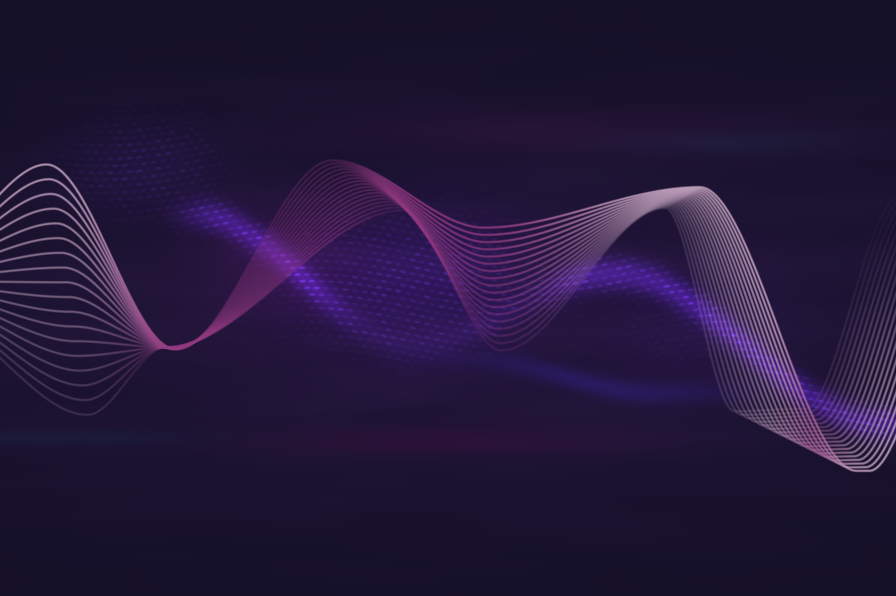
A WebGL 1 fragment shader for this background:

```glsl
precision highp float;
// Woven ribbon of fine pink and pale lines over a dark indigo haze.
// Each line chains smooth bends whose turning points slide between two edge
// curves; violet particles and a soft band of light lie behind the ribbon.
uniform vec2 u_resolution;

float hash(vec2 p) {
  return fract(sin(dot(p, vec2(127.1, 311.7))) * 43758.5);
}

float cornerSlope(vec2 cell, vec2 offset) {
  float angle = 6.2832 * hash(cell);
  return dot(vec2(cos(angle), sin(angle)), offset);
}

float gradientNoise(vec2 p) {
  vec2 i = floor(p), f = fract(p);
  vec2 w = f * f * f * (f * (f * 6.0 - 15.0) + 10.0);
  vec2 e = vec2(1.0, 0.0);
  return mix(mix(cornerSlope(i, f), cornerSlope(i + e.xy, f - e.xy), w.x),
             mix(cornerSlope(i + e.yx, f - e.yx), cornerSlope(i + e.xx, f - e.xx), w.x), w.y);
}

// Soft elliptical spot
float glow(vec2 p, vec2 center, vec2 radius) {
  vec2 d = (p - center) / radius;
  return exp(-dot(d, d));
}

// Extends a curve to its next turning point, given on both ribbon edges
void bend(inout vec2 turn, inout float y, float x, float t, vec2 edgeA, vec2 edgeB) {
  vec2 next = mix(edgeA, edgeB, t);
  y += (next.y - turn.y) * smoothstep(turn.x, next.x, x);
  turn = next;
}

// Height of ribbon line t, from the bright edge (0) to the faint edge (1)
float ribbonLine(float x, float t) {
  vec2 turn = vec2(-0.12, mix(0.58, 0.47, t));
  float y = turn.y;
  bend(turn, y, x, t, vec2(0.078, 0.724), vec2(0.147, 0.304));
  bend(turn, y, x, t, vec2(0.296, 0.414), vec2(0.280, 0.418));
  bend(turn, y, x, t, vec2(0.559, 0.731), vec2(0.676, 0.647));
  bend(turn, y, x, t, vec2(0.814, 0.618), vec2(0.843, 0.412));
  bend(turn, y, x, t, vec2(1.176, 0.686), vec2(1.118, 0.651));
  bend(turn, y, x, t, vec2(1.440, 0.210), vec2(1.235, 0.310));
  bend(turn, y, x, t, vec2(1.461, 0.210), vec2(1.353, 0.314));
  bend(turn, y, x, t, vec2(1.647, 0.608), vec2(1.510, 0.667));
  return y;
}

vec3 haze(vec2 p) {
  vec3 col = mix(vec3(0.075, 0.063, 0.15), vec3(0.135, 0.08, 0.225),
                 glow(p, vec2(0.78, 0.47), vec2(1.1, 0.34)));
  float streak = gradientNoise(p * vec2(2.5, 17.0)) + 0.5 * gradientNoise(p * vec2(5.0, 39.0));
  col += vec3(0.02, 0.012, 0.025) * streak * glow(p, vec2(0.75, 0.5), vec2(1.2, 0.42));
  col += vec3(0.06, 0.0, 0.025) * glow(p, vec2(0.74, 0.26), vec2(0.3, 0.022));
  col += vec3(0.045, 0.005, 0.025) * glow(p, vec2(0.96, 0.78), vec2(0.4, 0.04));
  col += vec3(0.0, 0.03, 0.04) * glow(p, vec2(0.1, 0.265), vec2(0.25, 0.013));
  col += vec3(0.0, 0.03, 0.035) * glow(p, vec2(1.22, 0.762), vec2(0.2, 0.018));
  return col;
}

// Violet light and particles behind the lines
vec3 particles(vec2 p) {
  float path = 0.64 - 0.22 * smoothstep(0.33, 0.7, p.x)
             + 0.12 * smoothstep(0.7, 1.02, p.x) - 0.25 * smoothstep(1.04, 1.48, p.x);
  float reach = smoothstep(0.26, 0.38, p.x)
              * (1.0 - 0.75 * smoothstep(0.5, 0.62, p.x) + 0.75 * smoothstep(0.88, 1.0, p.x));
  float band = reach * exp(-pow((p.y - path) / 0.026, 2.0));
  float cloud = glow(p, vec2(0.69, 0.53), vec2(0.19, 0.105));
  float crest = glow(p, vec2(0.24, 0.72), vec2(0.12, 0.075));
  float veil = glow(p, vec2(1.16, 0.45), vec2(0.15, 0.1));

  vec2 grid = p * vec2(62.0, 88.0);
  grid.y += 2.0 * sin(p.x * 9.0);
  grid.x += 0.5 * mod(floor(grid.y), 2.0);
  float dotShape = 1.0 - smoothstep(0.12, 0.45, length((fract(grid) - 0.5) * vec2(0.9, 1.4)));
  float sparkle = dotShape * (0.25 + 0.75 * hash(floor(grid)));

  vec3 light = vec3(0.13, 0.04, 0.3) * band + vec3(0.055, 0.01, 0.14) * cloud;
  light += vec3(0.02, 0.005, 0.05) * (crest + veil);
  light += vec3(0.2, 0.1, 0.38) * sparkle * (0.65 * band + 0.5 * cloud + 0.38 * crest + 0.12 * veil);
  // Blue trail below the ribbon
  float trail = 0.395 - 0.055 * smoothstep(0.8, 1.1, p.x);
  light += vec3(0.03, 0.025, 0.15) * exp(-pow((p.y - trail) / 0.018, 2.0))
         * exp(-pow((p.x - 1.0) / 0.22, 2.0));
  return light;
}

void main() {
  vec2 p = gl_FragCoord.xy / u_resolution * vec2(1.506, 1.0);
  float blur = 1.0 / u_resolution.y;
  vec3 col = haze(p) + particles(p);
  col += vec3(0.06, 0.005, 0.05) * glow(p, vec2(0.47, 0.56), vec2(0.13, 0.09));

  // Line colour and strength along the ribbon
  float pale = 1.0 - smoothstep(0.12, 0.3, p.x) + smoothstep(0.8, 1.1, p.x);
  pale *= 1.0 - 0.6 * exp(-pow((p.x - 1.37) / 0.05, 2.0));
  vec3 lineColor = mix(vec3(0.57, 0.22, 0.5), vec3(0.78, 0.65, 0.76), pale);
  float risingFan = smoothstep(0.26, 0.36, p.x) * (1.0 - smoothstep(0.56, 0.68, p.x));
  float fade = 1.0 - 0.85 * smoothstep(1.36, 1.42, p.x) * smoothstep(0.32, 0.65, p.y);

  for (int i = 0; i < 18; i++) {
    float t = float(i) / 17.0;
    float y = ribbonLine(p.x, t);
    float slope = (ribbonLine(p.x + 0.001, t) - y) / 0.001;
    float d = abs(p.y - y) / sqrt(1.0 + slope * slope);
    float cover = 1.0 - smoothstep(max(0.0018 - blur, 0.0), 0.0018 + blur, d);
    float strength = mix(mix(0.85, 0.18, t), mix(0.28, 0.45, t), risingFan);
    col = mix(col, lineColor, cover * strength * fade);
  }
  gl_FragColor = vec4(col, 1.0);
}
```
